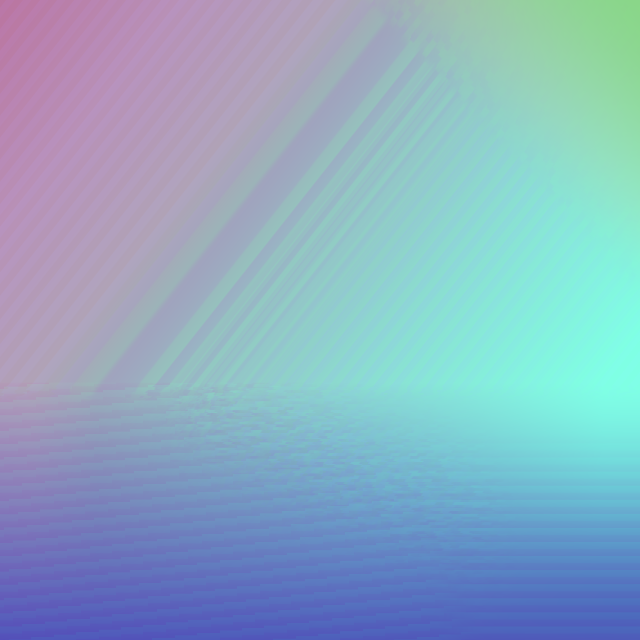
A Shadertoy shader for this background:

```glsl
// Pastel gradient sky with slanted chirped stripes, a green corner and a rippled blue foreground.

const float HORIZON = 0.402;
const vec2 ACROSS = vec2(0.785, -0.62);  // normal of the slanted stripes
const vec2 CORNER = vec2(0.73, 0.683);   // points toward the green corner

float hash(vec2 p) {
    return fract(sin(dot(p, vec2(127.1, 311.7))) * 43758.5453);
}

float linearStep(float a, float b, float x) {
    return clamp((x - a) / (b - a), 0.0, 1.0);
}

// Stripe profile in -0.5..0.5, low half first, blended with a ramp; edges softened by width
float stripe(float phase, float width, float hardness) {
    float f = fract(phase);
    float w = clamp(width, 0.01, 0.45);
    float fall = smoothstep(1.0 - w, 1.0, f);
    return mix(f, smoothstep(0.5 - w, 0.5, f), hardness) - fall - 0.5 + 0.5 * w * (1.0 - hardness);
}

// Staggered tiles of random brightness in -0.5..0.5 with narrow soft borders
float weave(vec2 p) {
    p.x += 0.37 * floor(p.y);
    vec2 cell = floor(p);
    vec2 blend = smoothstep(0.7, 1.0, fract(p));
    float low = mix(hash(cell), hash(cell + vec2(1, 0)), blend.x);
    float high = mix(hash(cell + vec2(0, 1)), hash(cell + vec2(1, 1)), blend.x);
    return mix(low, high, blend.y) - 0.5;
}

// Rose to lilac to grey-blue to aqua
vec3 skyRamp(float t) {
    vec3 c = mix(vec3(0.73, 0.46, 0.64), vec3(0.72, 0.57, 0.73), linearStep(-0.62, -0.40, t));
    c = mix(c, vec3(0.69, 0.64, 0.73), linearStep(-0.40, -0.21, t));
    c = mix(c, vec3(0.62, 0.67, 0.73), linearStep(-0.21, -0.13, t));
    c = mix(c, vec3(0.58, 0.76, 0.77), linearStep(-0.13, 0.0, t));
    c = mix(c, vec3(0.55, 0.85, 0.83), linearStep(0.0, 0.18, t));
    return mix(c, vec3(0.50, 1.0, 0.90), linearStep(0.18, 0.49, t));
}

// Stripes that are broad near the centre line and narrow away from it
vec3 slantedStripes(float t, float pixel) {
    float d = t + 0.115;
    float phase = 50.0 * d * abs(d) / (abs(d) + 0.12);
    float wave = stripe(phase, 60.0 * pixel, 0.6);
    // A second rhythm splits the first stripes to the right into thin lines
    float thin = smoothstep(0.075, 0.09, d) * (1.0 - smoothstep(0.16, 0.3, d));
    wave = mix(wave, stripe(phase * 1.73 + 0.2, 90.0 * pixel, 0.8), 0.45 * thin);
    vec3 tint = mix(vec3(0.0, -0.01, -0.035), vec3(-0.02, 0.075, -0.02), smoothstep(-0.09, 0.0, d));
    tint = mix(tint, vec3(-0.01, 0.03, -0.04), smoothstep(0.1, 0.22, d));
    return wave * tint * (1.0 - 0.65 * smoothstep(0.15, 0.5, t));
}

vec3 sky(vec2 uv, float pixel) {
    float t = dot(uv, ACROSS);
    float s = dot(uv, CORNER) - 1.111;
    vec3 color = skyRamp(t) + slantedStripes(t, pixel) * (1.0 - smoothstep(-0.02, 0.01, s));

    // Green corner, paler and warmer where it begins, with a woven border
    color = mix(color, vec3(0.54, 0.84, 0.53), smoothstep(-0.05, 0.33, s));
    color.r += 0.04 * smoothstep(-0.02, 0.1, s) * (1.0 - smoothstep(0.12, 0.3, s));
    float border = smoothstep(-0.02, 0.005, s) * mix(0.2, 1.0, exp(-25.0 * abs(s)));
    border *= 1.0 - 0.6 * smoothstep(0.66, 0.85, uv.x);
    float tiles = weave(vec2(s / 0.014, t / 0.010));
    return color + border * tiles * vec3(-0.02, 0.07, -0.04);
}

vec3 foreground(vec2 uv, float pixel) {
    vec3 color = skyRamp(dot(vec2(uv.x, HORIZON), ACROSS));
    vec3 deep = mix(vec3(0.32, 0.33, 0.73), vec3(0.30, 0.38, 0.73), uv.x);
    float linearDepth = 1.0 - linearStep(0.0, HORIZON, uv.y);
    float easedDepth = 1.0 - smoothstep(0.0, HORIZON, uv.y);
    color = mix(color, deep, mix(linearDepth, easedDepth, 0.8 * smoothstep(0.5, 1.0, uv.x)));

    // Stepped ripples, tilted at the left and level at the right
    float row = floor((uv.y - 0.11 * uv.x) / 0.022);
    float stepX = (floor(uv.x / 0.035 + 0.4 * row) - 0.4 * row) * 0.035;
    float tilted = stripe((uv.y - 0.11 * stepX) / 0.022, 50.0 * pixel, 0.4);
    float level = stripe(uv.y / 0.022, 50.0 * pixel, 0.4);
    float ripple = mix(tilted, level, smoothstep(0.64, 0.74, uv.x + 0.3 * (uv.y - 0.1)));
    float fade = smoothstep(0.2, 0.36, uv.y) * smoothstep(0.25, 0.6, uv.x);
    color += ripple * (1.0 - fade) * vec3(-0.015, 0.045, 0.008);

    // Slanted stripes broken up by a fine weave, running down from the horizon
    float bandY = HORIZON - 0.02 - 0.40 * (uv.x - 0.28);
    float offset = (uv.y - bandY) / 0.10;
    float band = exp(-offset * offset) * (1.0 - smoothstep(0.7, 0.85, uv.x));
    float tiles = weave(vec2((uv.x - 0.6 * uv.y) / 0.014, uv.y / 0.0045));
    float joined = max(band * smoothstep(0.2, 0.36, uv.x), smoothstep(HORIZON - 0.04, HORIZON, uv.y));
    float distance = HORIZON - uv.y;
    float shift = 0.015 * tiles * smoothstep(0.0, 0.02, distance);
    color += joined * slantedStripes(dot(uv, ACROSS) + shift, pixel);
    return color + band * smoothstep(0.2, 0.36, uv.x) * tiles * vec3(-0.01, 0.05, 0.02);
}

void mainImage(out vec4 fragColor, in vec2 fragCoord) {
    vec2 uv = fragCoord / iResolution.xy;
    float pixel = 1.0 / iResolution.y;
    float above = smoothstep(HORIZON - pixel, HORIZON + pixel, uv.y);
    vec3 color = mix(foreground(uv, pixel), sky(uv, pixel), above);
    fragColor = vec4(clamp(color, 0.0, 1.0), 1.0);
}
```
